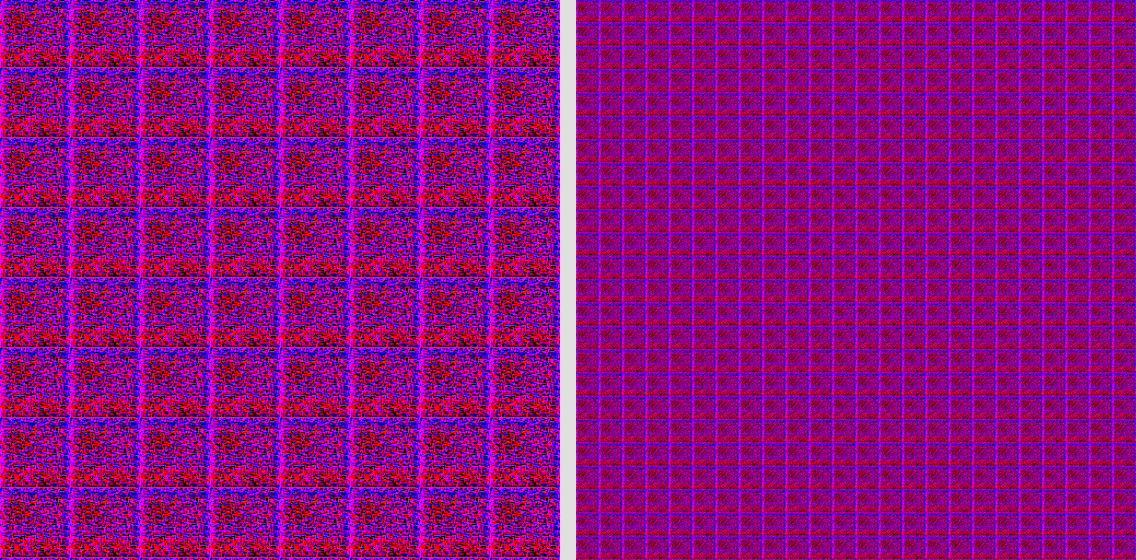
Left, the tile; right, the same tile 3 across and 3 down.
A WebGL 2 fragment shader for this pattern:

```glsl
#version 300 es
precision highp float;
// A woven grid of 8 by 8 identical tiles, each a 64 by 64 mosaic of red, blue,
// magenta and black grains. Red and blue are thresholded separately from wrapped
// cell noise, whose bias draws the bands, lines and dark patches of a tile.

uniform vec2 u_resolution;
out vec4 outColor;

const float TILES = 8.0;            // repeats across and down
const float GRAINS = 64.0;          // grains along one tile side

const vec3 BLACK = vec3(0.04, 0.00, 0.01);
const vec3 RED = vec3(0.97, 0.00, 0.01);
const vec3 BLUE = vec3(0.08, 0.00, 0.98);
const vec3 MAGENTA = vec3(0.98, 0.00, 0.99);

// Paired values hold the red and the blue channel.
const vec2 BASE_BIAS = vec2(0.045, -0.04);
const vec2 SOFTNESS = vec2(0.008, 0.03);

// Neighbour weights that turn white noise into short, mostly level worms.
const float ROW_WEIGHT = 0.30;
const float COLUMN_WEIGHT = 0.15;
const float DIAGONAL_WEIGHT = -0.30;

const float LINE_Y = 2.5 / GRAINS;
const float SHADOW_Y = 3.5 / GRAINS;
const float LINE_WIDTH = 0.010;

// Two random values per grain, repeating with every tile.
vec2 grainHash(vec2 grain) {
    uvec2 v = uvec2(mod(grain, GRAINS)) + uvec2(17u, 91u);
    v = v * 1664525u + 1013904223u;
    v.x += v.y * 1664525u;
    v.y += v.x * 1664525u;
    v ^= v >> 16u;
    v.x += v.y * 1664525u;
    v.y += v.x * 1664525u;
    v ^= v >> 16u;
    return vec2(v & 65535u) / 65535.0;
}

// Noise around zero, filtered over the 3 by 3 neighbourhood.
vec2 wormNoise(vec2 grain) {
    vec2 sum = vec2(0.0);
    for (int j = -1; j <= 1; j++) {
        for (int i = -1; i <= 1; i++) {
            float weight = i * j != 0 ? DIAGONAL_WEIGHT
                         : i != 0 ? ROW_WEIGHT
                         : j != 0 ? COLUMN_WEIGHT : 1.0;
            sum += weight * (grainHash(grain + vec2(i, j)) - 0.5);
        }
    }
    return sum;
}

// Soft bump that wraps around the tile.
float bump(float x, float center, float width) {
    float d = (fract(x - center + 0.5) - 0.5) / width;
    return exp(-d * d);
}

float spot(vec2 t, vec2 center, vec2 size) {
    return bump(t.x, center.x, size.x) * bump(t.y, center.y, size.y);
}

// How strongly red and blue are favoured at a place in the tile.
vec2 tileBias(vec2 t) {
    vec2 bias = BASE_BIAS;
    // upright band: blue on its left, magenta on its right
    bias.y += 0.45 * bump(t.x, 0.99, 0.055);
    bias.x += 0.30 * bump(t.x, 0.025, 0.04) - 0.25 * bump(t.x, 0.94, 0.04);
    // level bands: blue top, mixed middle, red foot
    bias += vec2(-0.20, 0.25) * bump(t.y, 0.96, 0.06);
    bias += vec2(0.00, 0.10) * bump(t.y, 0.42, 0.12);
    bias += vec2(0.12, -0.25) * bump(t.y, 0.20, 0.12);
    // dark patches
    bias += vec2(-0.08, -0.35) * spot(t, vec2(0.25, 0.68), vec2(0.20, 0.14));
    bias -= 0.50 * spot(t, vec2(0.64, 0.085), vec2(0.04, 0.03));
    // bright line with a dark one above, broken at the crossing
    float unbroken = 1.0 - bump(t.x, 0.01, 0.06);
    bias += 1.1 * unbroken * bump(t.y, LINE_Y, LINE_WIDTH);
    bias -= 0.55 * unbroken * bump(t.y, SHADOW_Y, LINE_WIDTH);
    bias.x -= 0.50 * spot(t, vec2(0.0, 0.02), vec2(0.05, 0.03));
    return bias;
}

vec3 grainColor(vec2 grain) {
    vec2 place = fract((grain + 0.5) / GRAINS);
    vec2 ink = smoothstep(-SOFTNESS, SOFTNESS, wormNoise(grain) + tileBias(place));
    return mix(mix(BLACK, RED, ink.x), mix(BLUE, MAGENTA, ink.x), ink.y);
}

void main() {
    vec2 grainsPerPixel = TILES * GRAINS / u_resolution;
    vec2 p = gl_FragCoord.xy * grainsPerPixel - 0.5;
    vec2 grain = floor(p);

    // blend neighbouring grains over one pixel to smooth their edges
    vec2 blend = clamp((p - grain - 0.5) / grainsPerPixel + 0.5, 0.0, 1.0);
    vec3 lower = mix(grainColor(grain), grainColor(grain + vec2(1, 0)), blend.x);
    vec3 upper = mix(grainColor(grain + vec2(0, 1)), grainColor(grain + vec2(1, 1)), blend.x);
    outColor = vec4(mix(lower, upper, blend.y), 1.0);
}
```
